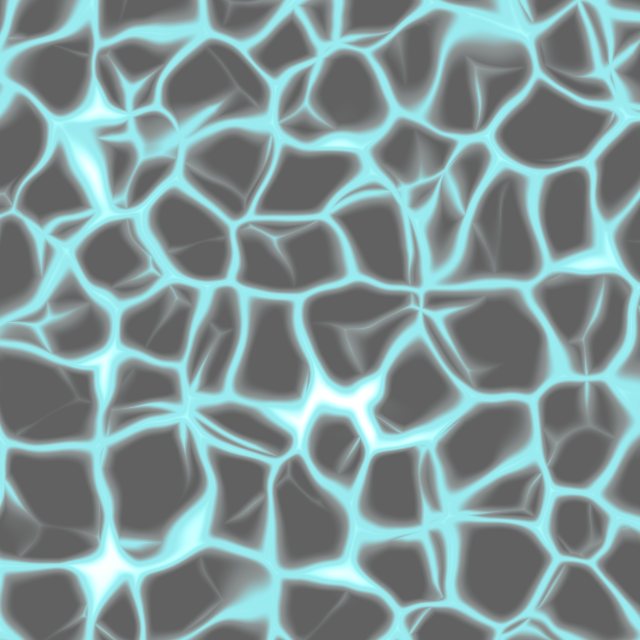
Give the GLSL for this texture, as a Shadertoy shader.

```glsl
const vec3 CELL_GREY = vec3(0.38, 0.38, 0.38);
const vec3 HALO_GREY = vec3(0.57, 0.60, 0.60);
const vec3 FILAMENT_CYAN = vec3(0.60, 0.92, 0.94);
const vec3 BRIGHT_AQUA = vec3(0.68, 1.0, 1.0);
const vec3 HOT_WHITE = vec3(1.0);

vec2 hash2(vec2 cell) {
    vec2 mixed = vec2(dot(cell, vec2(127.1, 311.7)), dot(cell, vec2(269.5, 183.3)));
    return fract(sin(mixed) * 43758.545);
}

float cornerSlope(vec2 corner, vec2 offset) {
    float angle = 6.2832 * hash2(corner).x;
    return dot(vec2(cos(angle), sin(angle)), offset);
}

float gradientNoise(vec2 p) {
    vec2 i = floor(p), f = fract(p);
    vec2 u = f * f * f * (f * (f * 6.0 - 15.0) + 10.0);
    vec2 e = vec2(1.0, 0.0);
    float low = mix(cornerSlope(i, f), cornerSlope(i + e, f - e), u.x);
    float high = mix(cornerSlope(i + e.yx, f - e.yx), cornerSlope(i + e.xx, f - e.xx), u.x);
    return mix(low, high, u.y);
}

vec2 warp(vec2 p, float frequency, float amount) {
    vec2 q = p * frequency;
    return p + amount * vec2(gradientNoise(q + 17.3), gradientNoise(q + 51.9));
}

// Soft distance to the borders of a jittered cell pattern, with rounded corners
float webDistance(vec2 p, float jitter, float sharpness) {
    vec2 base = floor(p);
    float nearest = 8.0;
    float total = 0.0;
    for (int y = -2; y <= 2; y++) {
        for (int x = -2; x <= 2; x++) {
            vec2 cell = base + vec2(x, y);
            vec2 seed = cell + 0.5 + jitter * (hash2(cell) - 0.5);
            float range = length(seed - p);
            nearest = min(nearest, range);
            total += exp(-sharpness * range);
        }
    }
    float rivals = total * exp(sharpness * nearest) - 1.0;
    return -log(max(rivals, 1e-4)) / sharpness;
}

vec3 shadeWeb(float depth, float heat) {
    vec3 color = mix(CELL_GREY, HALO_GREY, smoothstep(-0.25, -0.04, depth));
    color = mix(color, FILAMENT_CYAN, smoothstep(-0.09, 0.015, depth));
    color = mix(color, BRIGHT_AQUA, smoothstep(0.04, 0.13, depth));
    return mix(color, HOT_WHITE, heat * smoothstep(0.07, 0.21, depth));
}

void mainImage(out vec4 fragColor, in vec2 fragCoord) {
    vec2 uv = fragCoord / iResolution.y;
    vec2 p = warp(warp(uv, 5.0, 0.05), 13.0, 0.016);

    // Hot regions swell the strands into glowing knots
    float heat = smoothstep(0.17, 0.5, gradientNoise(uv * 5.2 + 3.7));

    // Main web with uneven strand width
    float width = 0.045 + 0.09 * gradientNoise(uv * 9.0 + 28.4) + 0.22 * heat;
    float depth = width - webDistance(p * 7.4 + 5.0, 0.92, 20.0);

    // Thin stray strands that taper off inside the cells
    float strayWidth = min(-0.08 + 0.38 * gradientNoise(uv * 6.5 + 71.2), 0.03);
    float strayDepth = strayWidth - webDistance(p * 6.3 + 40.0, 0.95, 24.0);

    fragColor = vec4(shadeWeb(max(depth, strayDepth), heat), 1.0);
}
```
